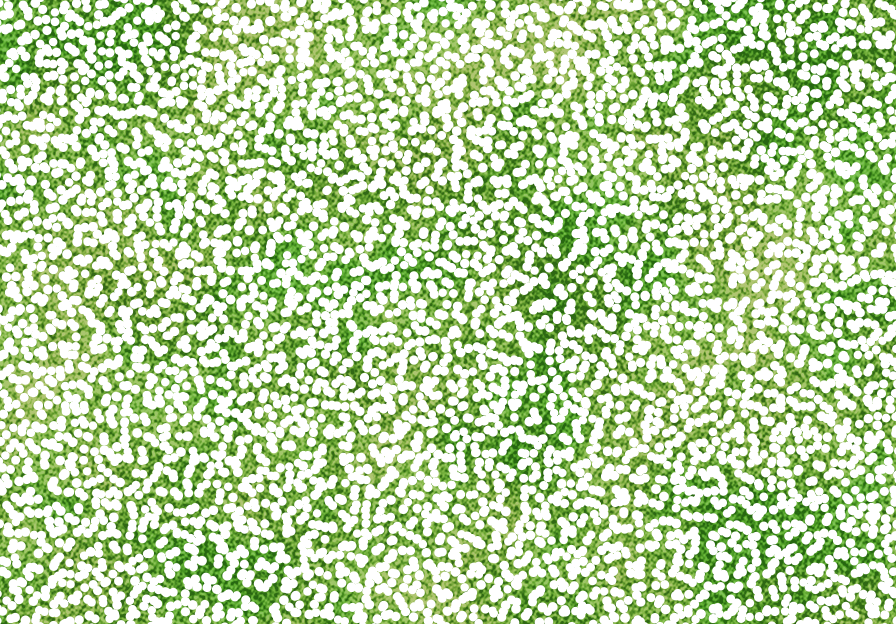
Reproduce this texture procedurally as a Shadertoy shader.

```glsl
// Small white dots scattered densely over a speckled, patchy green lawn.

// Dots: sizes are fractions of the canvas height
const float DOT_CELL     = 0.0222;
const int   DOTS_PER_CELL = 2;
const float DOT_RADIUS   = 0.0073;
const float DOT_VARIANCE = 0.08;
const vec3  DOT_COLOR    = vec3(1.0);

// Grass: frequencies per canvas height
const vec2  BLADE_FREQ     = vec2(205.0, 125.0);
const float BLADE_CONTRAST = 1.15;
const float PATCH_FREQ     = 3.5;
const float PATCH_CONTRAST = 0.5;
const float GRASS_LEVEL    = 0.49;
const float DRY_AMOUNT     = 0.45;

const vec3 GRASS_DARK  = vec3(0.19, 0.41, 0.08);
const vec3 GRASS_MID   = vec3(0.35, 0.59, 0.16);
const vec3 GRASS_LIGHT = vec3(0.50, 0.71, 0.26);
const vec3 GRASS_PALE  = vec3(0.64, 0.78, 0.42);
const vec3 DRY_TINT    = vec3(1.18, 0.98, 1.15);
const vec3 LUSH_TINT   = vec3(0.78, 0.98, 0.80);

vec2 hash2(vec2 p) {
    vec3 q = fract(p.xyx * vec3(0.1031, 0.1030, 0.0973));
    q += dot(q, q.yzx + 33.33);
    return fract((q.xx + q.yz) * q.zy);
}

vec2 gradientAt(vec2 cell) {
    float angle = 6.2832 * hash2(cell).x;
    return vec2(cos(angle), sin(angle));
}

float gradientNoise(vec2 p) {
    vec2 i = floor(p), f = fract(p);
    vec2 u = f * f * f * (f * (f * 6.0 - 15.0) + 10.0);
    vec2 e = vec2(1.0, 0.0);
    float a = dot(gradientAt(i), f);
    float b = dot(gradientAt(i + e.xy), f - e.xy);
    float c = dot(gradientAt(i + e.yx), f - e.yx);
    float d = dot(gradientAt(i + e.xx), f - e.xx);
    return mix(mix(a, b, u.x), mix(c, d, u.x), u.y);
}

vec2 rotate(vec2 p, float angle) {
    float c = cos(angle), s = sin(angle);
    return vec2(c * p.x - s * p.y, s * p.x + c * p.y);
}

// Short blades: stretched noise laid in two crossing directions
float bladeNoise(vec2 p) {
    float leaning = gradientNoise(rotate(p, 0.6) * BLADE_FREQ + 300.0);
    float crossing = gradientNoise(rotate(p, -0.8) * BLADE_FREQ + 700.0);
    return leaning + 0.8 * crossing;
}

float patchNoise(vec2 p) {
    return gradientNoise(p * PATCH_FREQ + 17.3)
         + 0.6 * gradientNoise(rotate(p, 0.5) * PATCH_FREQ * 3.1 + 41.7);
}

vec3 grassRamp(float v) {
    vec3 color = mix(GRASS_DARK, GRASS_MID, clamp(v / 0.36, 0.0, 1.0));
    color = mix(color, GRASS_LIGHT, clamp((v - 0.36) / 0.32, 0.0, 1.0));
    return mix(color, GRASS_PALE, clamp((v - 0.68) / 0.32, 0.0, 1.0));
}

vec3 grassColor(vec2 p) {
    float tone = GRASS_LEVEL + BLADE_CONTRAST * bladeNoise(p)
               + PATCH_CONTRAST * patchNoise(p);
    // Drift of hue between dry and lush areas
    float dryness = patchNoise(p * 1.4 + 9.0) + 0.5 * patchNoise(p);
    vec3 tint = mix(vec3(1.0), DRY_TINT, DRY_AMOUNT * smoothstep(0.0, 0.5, dryness));
    tint *= mix(vec3(1.0), LUSH_TINT, smoothstep(0.0, 0.5, -dryness));
    return grassRamp(tone) * tint;
}

// Signed distance to the nearest dot, several random dots per grid cell
float dotDistance(vec2 p) {
    vec2 home = floor(p / DOT_CELL);
    float nearest = 1.0;
    for (int y = -1; y <= 1; y++)
    for (int x = -1; x <= 1; x++)
    for (int k = 0; k < DOTS_PER_CELL; k++) {
        vec2 cell = home + vec2(x, y);
        vec2 seed = cell + 11.0 + 157.0 * float(k);
        vec2 center = (cell + hash2(seed)) * DOT_CELL;
        float size = 1.0 + DOT_VARIANCE * (2.0 * hash2(seed + 71.0).x - 1.0);
        nearest = min(nearest, length(p - center) - DOT_RADIUS * size);
    }
    return nearest;
}

void mainImage(out vec4 fragColor, in vec2 fragCoord) {
    vec2 p = fragCoord / iResolution.y;
    float pixel = 1.0 / iResolution.y;
    float coverage = clamp(0.5 - dotDistance(p) / pixel, 0.0, 1.0);
    fragColor = vec4(mix(grassColor(p), DOT_COLOR, coverage), 1.0);
}
```
